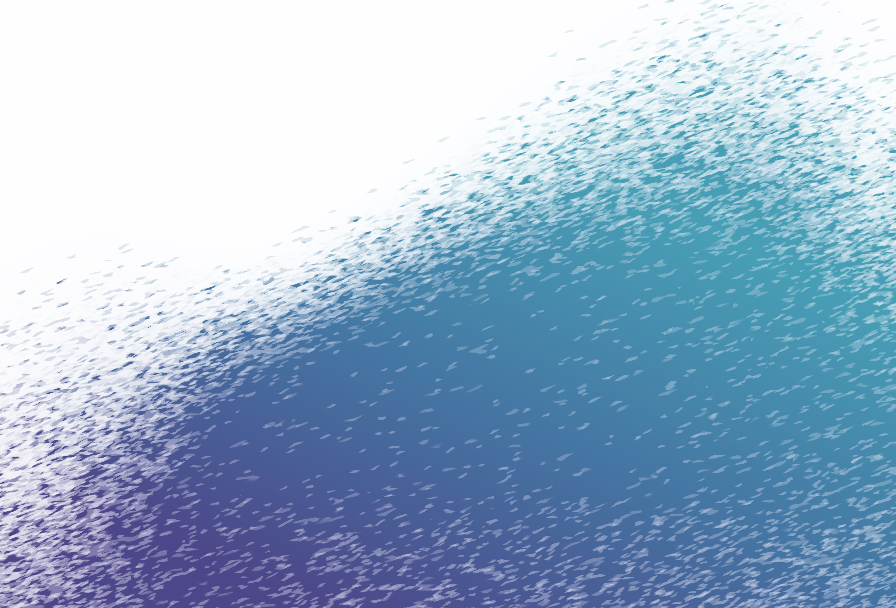
Write a Shadertoy shader that draws this background.

```glsl
// A violet-to-teal wash under a white field, parted by a rising, frayed edge.
// Stretched cellular noise forms slanted brush flecks; a density field sets
// how many of them are painted white, and how opaque they are.

vec2 hash2(vec2 p) {
    vec3 h = fract(p.xyx * vec3(0.1031, 0.1030, 0.0973));
    h += dot(h, h.yzx + 33.33);
    return fract((h.xx + h.yz) * h.zy);
}

// Share of white at a place: 0 is bare wash, 1 is solid white
float whiteDensity(vec2 uv) {
    float leftSide = max(0.0, 1.0 - uv.x / 0.25);
    float edge = 0.475 + 0.42 * smoothstep(0.15, 0.85, uv.x)
               - 0.14 * leftSide * leftSide
               - 0.13 * smoothstep(0.85, 1.0, uv.x);
    float spread = 0.10 + 0.20 * (1.0 - smoothstep(0.0, 0.32, uv.x))
                 + 0.15 * smoothstep(0.35, 0.95, uv.x);
    float sky = smoothstep(edge - 1.7 * spread, edge + 0.95 * spread, uv.y);

    // Thin flecks over the wash, thicker at the left, bottom and right
    float flecks = 0.016 + 0.28 * (1.0 - smoothstep(0.0, 0.28, uv.x))
                 + 0.11 * (1.0 - smoothstep(0.0, 0.25, uv.y)) * smoothstep(0.15, 0.4, uv.x)
                 + 0.05 * smoothstep(0.7, 1.0, uv.x);
    return 1.0 - (1.0 - sky) * (1.0 - flecks);
}

// Coverage by elongated cells whose random value falls below the density
float brushFlecks(vec2 p, float angle, vec2 cellsPerUnit, float density) {
    float c = cos(angle), s = sin(angle);
    vec2 q = vec2(c * p.x + s * p.y, c * p.y - s * p.x) * cellsPerUnit + 50.0;
    q += vec2(0.25 * sin(q.y * 1.9 + q.x), 0.14 * sin(q.x * 2.7 + 0.7 * q.y));

    float sharpness = 0.023 * iResolution.y;
    vec2 cell = floor(q);
    float painted = 0.0, total = 0.0;
    for (int j = -1; j <= 1; j++) {
        for (int i = -1; i <= 1; i++) {
            vec2 id = cell + vec2(i, j);
            vec2 away = id + hash2(id) - q;
            float weight = exp(-sharpness * dot(away, away));
            painted += weight * step(hash2(id + 71.7).x, density);
            total += weight;
        }
    }
    return painted / max(total, 1e-30);
}

// Diagonal wash from violet through blue to teal
vec3 washColor(vec2 uv) {
    float t = clamp(1.25 * (0.6 * uv.x + 0.9 * uv.y - 0.22), 0.0, 1.0);
    vec3 violet = vec3(0.30, 0.28, 0.54);
    vec3 blue = vec3(0.27, 0.46, 0.64);
    vec3 teal = vec3(0.28, 0.62, 0.71);
    return t < 0.5 ? mix(violet, blue, 2.0 * t) : mix(blue, teal, 2.0 * t - 1.0);
}

void mainImage(out vec4 fragColor, in vec2 fragCoord) {
    vec2 uv = fragCoord / iResolution.xy;
    vec2 p = fragCoord / iResolution.y;
    float density = whiteDensity(uv);

    // Translucent white strokes in three sizes; the first turns solid in the white
    float wash = 1.0 - mix(0.30, 1.0, density) * brushFlecks(p, 0.33, vec2(72.0, 245.0), density);
    wash *= 1.0 - mix(0.30, 0.68, density) * brushFlecks(p + 3.7, 0.40, vec2(95.0, 290.0), density);
    wash *= 1.0 - mix(0.24, 0.50, density) * brushFlecks(p + 8.1, 0.29, vec2(55.0, 200.0), density);

    vec3 strokeColor = mix(vec3(0.93, 0.92, 0.98), vec3(0.995, 0.995, 1.0), smoothstep(0.0, 0.6, density));
    fragColor = vec4(mix(strokeColor, washColor(uv), wash), 1.0);
}
```
